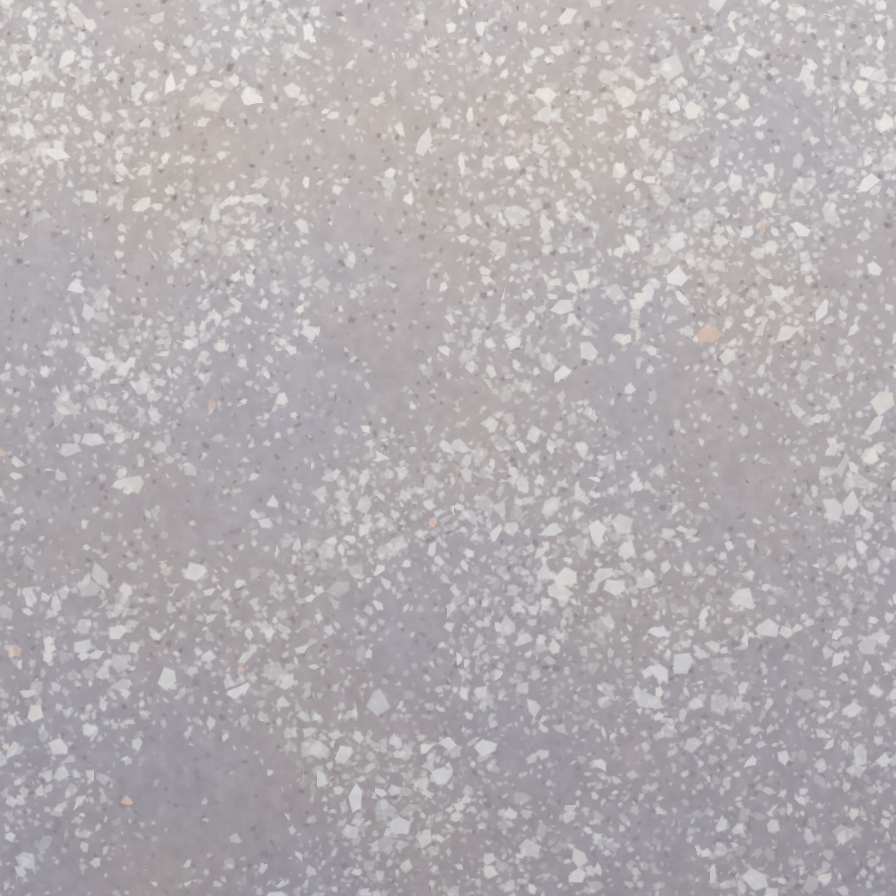
A WebGL 1 fragment shader for this texture:

```glsl
precision highp float;
// Pale speckled stone: irregular light chips scattered in a grey-lavender ground.

uniform vec2 u_resolution;

const vec3 GROUND_TOP = vec3(0.755, 0.728, 0.728);
const vec3 GROUND_BOTTOM = vec3(0.598, 0.578, 0.608);
const vec3 CHIP_TOP = vec3(0.925, 0.912, 0.895);
const vec3 CHIP_BOTTOM = vec3(0.785, 0.785, 0.795);
const vec3 CHIP_WARM = vec3(0.90, 0.77, 0.70);
const vec3 SPECK_DARK = vec3(0.50, 0.47, 0.49);
const vec3 TINT = vec3(0.020, 0.006, -0.022);  // warm to lavender drift

const float COARSE_CELLS = 37.0;
const float MEDIUM_CELLS = 62.0;
const float FINE_CELLS = 104.0;
const float EDGE_SOFTNESS = 0.0019;
const float WARM_SHARE = 0.008;
const float GRAIN = 0.055;
const float MOTTLE = 0.045;
const float TAU = 6.2831853;

vec4 hash4(vec2 p) {
  vec4 q = fract(p.xyxy * vec4(0.1031, 0.1030, 0.0973, 0.1099));
  q += dot(q, q.wzxy + 33.33);
  return fract((q.xxyz + q.yzzw) * q.zywx);
}

float valueNoise(vec2 p) {
  vec2 cell = floor(p);
  vec2 f = fract(p);
  f = f * f * (3.0 - 2.0 * f);
  float low = mix(hash4(cell).x, hash4(cell + vec2(1.0, 0.0)).x, f.x);
  float high = mix(hash4(cell + vec2(0.0, 1.0)).x, hash4(cell + 1.0).x, f.x);
  return mix(low, high, f.y);
}

float fractalNoise(vec2 p) {
  return 0.55 * valueNoise(p) + 0.3 * valueNoise(p * 2.1 + 17.0)
       + 0.15 * valueNoise(p * 4.3 + 41.0);
}

// Signed distance to a stretched, irregular five-sided chip.
float chipDistance(vec2 p, float radius, float turn, vec2 id) {
  float c = cos(turn);
  float s = sin(turn);
  p = mat2(c, s, -s, c) * p;
  p.x *= 1.0 + 0.8 * hash4(id + 7.0).y;
  float d = -1.0;
  for (int i = 0; i < 5; i++) {
    vec4 side = hash4(id + float(i) * 11.3 + 3.0);
    float angle = TAU * (float(i) + 0.6 * side.x) / 5.0;
    d = max(d, dot(p, vec2(cos(angle), sin(angle))) - radius * mix(0.7, 1.15, side.y));
  }
  return d;
}

// Lays one size of chips over a colour; strength is the range of opacity.
vec3 scatterChips(vec3 base, vec2 uv, float cells, float density,
                  vec2 strength, vec3 chip, float warmShare, float seed) {
  vec2 p = uv * cells;
  vec2 home = floor(p);
  float soft = max(EDGE_SOFTNESS, 0.8 / min(u_resolution.x, u_resolution.y)) * cells;
  vec3 color = base;
  for (int y = -1; y <= 1; y++) {
    for (int x = -1; x <= 1; x++) {
      vec2 cell = home + vec2(float(x), float(y));
      vec2 id = cell + seed;
      vec4 place = hash4(id);
      vec4 look = hash4(id + 59.7);
      if (place.z < density) {
        float radius = mix(0.21, 0.46, look.x * look.x);
        float d = chipDistance(p - cell - place.xy, radius, TAU * place.w, id);
        float cover = 1.0 - smoothstep(-soft, soft, d);
        vec3 tone = mix(chip, CHIP_WARM, step(look.z, warmShare));
        tone += TINT * (look.w - 0.5);
        color = mix(color, tone, cover * mix(strength.x, strength.y, look.y));
      }
    }
  }
  return color;
}

void main() {
  vec2 uv = gl_FragCoord.xy / min(u_resolution.x, u_resolution.y);
  float height = gl_FragCoord.y / u_resolution.y;

  // Ground: light falling off downwards, with cloudy tone and hue drift.
  float light = clamp(height + 0.12 * (fractalNoise(uv * 3.0 + 5.0) - 0.5), 0.0, 1.0);
  vec3 color = mix(GROUND_BOTTOM, GROUND_TOP, light);
  color += TINT * 2.0 * (fractalNoise(uv * 6.0 + 90.0) - 0.5);
  color += MOTTLE * (fractalNoise(uv * 45.0 + 30.0) - 0.5);

  // Chips gather in loose clusters.
  vec3 chip = mix(CHIP_BOTTOM, CHIP_TOP, light);
  float cluster = 1.6 * (fractalNoise(uv * 7.0 + 60.0) - 0.5);
  color = scatterChips(color, uv, FINE_CELLS, 0.13, vec2(0.15, 0.55), SPECK_DARK, 0.0, 13.0);
  color = scatterChips(color, uv, FINE_CELLS, 0.55 + cluster, vec2(0.15, 0.7), chip, 0.0, 137.0);
  color = scatterChips(color, uv, MEDIUM_CELLS, 0.50 + cluster, vec2(0.25, 0.9), chip, 0.0, 271.0);
  color = scatterChips(color, uv, COARSE_CELLS, 0.36 + cluster, vec2(0.35, 1.0), chip, WARM_SHARE, 419.0);

  // Fine soft grain over everything.
  color += GRAIN * (fractalNoise(uv * 110.0 + 200.0) - 0.5);
  gl_FragColor = vec4(clamp(color, 0.0, 1.0), 1.0);
}
```
